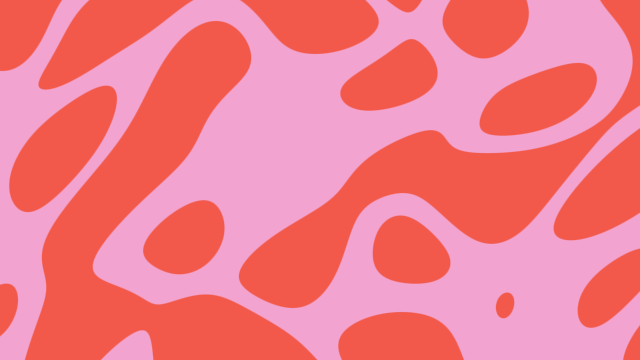
Write a WebGL 2 fragment shader that draws this pattern.

```glsl
#version 300 es
precision highp float;

uniform vec2 u_resolution;
out vec4 fragColor;

const int GROUPS = 5;

vec3 hash32(vec2 p) {
    vec3 q = fract(p.xyx * vec3(0.1031, 0.1030, 0.0973));
    q += dot(q, q.yxz + 33.33);
    return fract((q.xxy + q.yzz) * q.zyx);
}

// Bends straight outlines into S-curves
vec2 flow(vec2 p) {
    p += 0.09 * sin(p.yx * vec2(5.0, 4.2) + vec2(0.6, 2.1));
    p += 0.025 * sin(p.yx * vec2(9.0, 8.0) + vec2(3.0, 1.2));
    return p;
}

// Scattered seeds join others of their group and repel the rest:
// positive inside a blob, negative in the channels between
float blobField(vec2 p) {
    float strength[GROUPS];
    for (int g = 0; g < GROUPS; g++) strength[g] = 0.0;

    vec2 cell = floor(p);
    float total = 0.0;
    for (int y = -2; y <= 2; y++) {
        for (int x = -2; x <= 2; x++) {
            vec2 id = cell + vec2(x, y);
            vec3 rnd = hash32(id + 57.0);
            vec2 toSeed = id + mix(vec2(0.12), vec2(0.88), rnd.xy) - p;
            float weight = mix(0.55, 1.45, fract(rnd.z * 37.0));
            float pull = weight * exp(-3.0 * dot(toSeed, toSeed));
            strength[min(int(rnd.z * float(GROUPS)), GROUPS - 1)] += pull;
            total += pull;
        }
    }

    float strongest = 0.0;
    for (int g = 0; g < GROUPS; g++) strongest = max(strongest, strength[g]);
    return log(strongest / max(total - strongest, 1e-6)) - 0.45;
}

void main() {
    vec2 p = flow(gl_FragCoord.xy / u_resolution.y);

    // Stretch the blobs along a rising diagonal
    float angle = 0.6;
    mat2 turn = mat2(cos(angle), -sin(angle), sin(angle), cos(angle));
    float field = blobField(turn * p * vec2(2.8, 4.1));

    float edge = 0.7 * fwidth(field) + 1e-5;
    vec3 pink = vec3(0.95, 0.64, 0.81);
    vec3 coral = vec3(0.95, 0.35, 0.29);
    fragColor = vec4(mix(pink, coral, smoothstep(-edge, edge, field)), 1.0);
}
```
